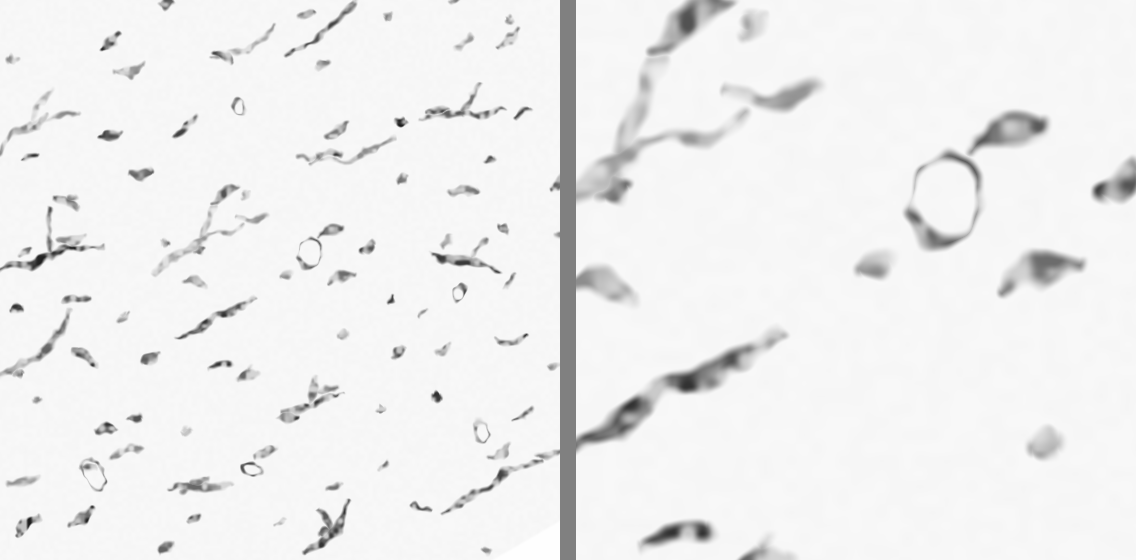
Left: the whole. Right: its middle third, enlarged.
Write a WebGL 2 fragment shader that draws this texture.

```glsl
#version 300 es
precision highp float;
// Scattered stained capillaries: ragged grey strokes, forks and rings on pale paper.

uniform vec2 u_resolution;
out vec4 fragColor;

const float PAPER = 0.968;
const float BARE_GLASS = 0.995;
const float GRAIN = 0.012;
const float EDGE = 0.0036;          // softness of stroke borders
const float MAIN_ANGLE = 0.42;      // prevailing direction, radians
const float ANGLE_SPREAD = 0.75;
const float OUTLIER_SHARE = 0.2;    // strokes that leave that direction
const float RAGGEDNESS = 0.007;
const float MOTTLE_SCALE = 115.0;

const float LONG_CELLS = 4.0;
const float LONG_SHARE = 0.85;
const vec2 LONG_HALF_LENGTH = vec2(0.045, 0.105);
const float LONG_WIDTH = 0.0062;
const float FORK_SHARE = 0.45;

const float SHORT_CELLS = 9.5;
const float SHORT_SHARE = 0.8;
const vec2 SHORT_HALF_LENGTH = vec2(0.005, 0.027);
const float SHORT_WIDTH = 0.0072;

const float RING_CELLS = 3.0;
const float RING_SHARE = 0.5;
const vec2 RING_RADIUS = vec2(0.012, 0.032);

vec4 hash4(vec2 p) {
    vec4 q = fract(p.xyxy * vec4(0.1031, 0.1030, 0.0973, 0.1099));
    q += dot(q, q.wzxy + 33.33);
    return fract((q.xxyz + q.yzzw) * q.zywx);
}

float noise(vec2 p) {
    vec2 i = floor(p), f = fract(p);
    f = f * f * (3.0 - 2.0 * f);
    float low = mix(hash4(i).x, hash4(i + vec2(1, 0)).x, f.x);
    float high = mix(hash4(i + vec2(0, 1)).x, hash4(i + vec2(1, 1)).x, f.x);
    return mix(low, high, f.y);
}

vec2 turn(vec2 p, float angle) {
    float c = cos(angle), s = sin(angle);
    return vec2(c * p.x + s * p.y, c * p.y - s * p.x);
}

float soften(float d) {
    float edge = max(EDGE, 1.0 / min(u_resolution.x, u_resolution.y));
    return 1.0 - smoothstep(-edge, edge, d);
}

// Bent, wavering stroke of uneven width, centred on the origin.
float stroke(vec2 p, float angle, float halfLength, float bend, float width, float seed) {
    vec2 q = turn(p, angle);
    float t = clamp(q.x, -halfLength, halfLength);
    float u = t / halfLength;
    float waver = noise(vec2(t * 28.0, seed)) - 0.5;
    float spine = halfLength * (bend * u * u + 0.22 * waver);
    float swell = 0.45 + 1.0 * noise(vec2(t * 48.0, seed + 7.3));
    float radius = width * swell * (1.0 - 0.5 * u * u);
    return soften(length(q - vec2(t, spine)) - radius);
}

// One jittered layer of strokes, some with a side branch.
float vessels(vec2 p, float cells, float share, vec2 lengths, float width, float forks, float seed) {
    float ink = 0.0;
    vec2 home = floor(p * cells);
    for (int y = -1; y <= 1; y++)
    for (int x = -1; x <= 1; x++) {
        vec2 cell = home + vec2(x, y);
        vec4 a = hash4(cell + seed);
        vec4 b = hash4(cell + seed + 41.7);
        if (a.z > share) continue;
        vec2 q = p - (cell + 0.1 + 0.8 * a.xy) / cells;
        float angle = MAIN_ANGLE + (a.w - 0.5) * ANGLE_SPREAD;
        if (b.x < OUTLIER_SHARE) angle += mix(-1.5, 0.9, b.y);
        float halfLength = mix(lengths.x, lengths.y, b.z);
        float depth = mix(0.4, 1.0, b.w);
        float bend = (b.y - 0.5) * 0.75;
        float id = a.x * 90.0;
        ink = max(ink, depth * stroke(q, angle, halfLength, bend, width, id));
        if (a.y < forks) {
            float branchAngle = angle + mix(0.6, 1.3, b.w);
            float reach = 0.42 * halfLength;
            vec2 root = reach * vec2(cos(branchAngle), sin(branchAngle));
            ink = max(ink, 0.8 * depth * stroke(q - root, branchAngle, reach, bend, width * 0.85, id + 19.0));
        }
    }
    return ink;
}

// Sparse vessels cut across, seen as broken oval outlines.
float rings(vec2 p) {
    vec2 cell = floor(p * RING_CELLS);
    vec4 h = hash4(cell + 83.0);
    vec4 k = hash4(cell + 127.0);
    if (h.z > RING_SHARE) return 0.0;
    vec2 q = turn(p - (cell + 0.2 + 0.6 * h.xy) / RING_CELLS, k.x * 3.0);
    q.y *= mix(1.1, 1.9, k.y);
    float wall = 0.0055 * noise(p * 60.0 + 5.0);
    return 0.75 * soften(abs(length(q) - mix(RING_RADIUS.x, RING_RADIUS.y, h.w)) - wall);
}

void main() {
    vec2 p = gl_FragCoord.xy / min(u_resolution.x, u_resolution.y);
    vec2 ragged = vec2(noise(p * 85.0), noise(p * 85.0 + 31.0)) - 0.5;
    vec2 q = p + RAGGEDNESS * ragged;

    float ink = vessels(q, LONG_CELLS, LONG_SHARE, LONG_HALF_LENGTH, LONG_WIDTH, FORK_SHARE, 11.0);
    ink = max(ink, vessels(q, SHORT_CELLS, SHORT_SHARE, SHORT_HALF_LENGTH, SHORT_WIDTH, 0.12, 59.0));
    ink = max(ink, rings(q));

    // Uneven stain: dark clots in a paler body.
    float mottle = 0.65 * noise(p * MOTTLE_SCALE) + 0.35 * noise(p * MOTTLE_SCALE * 0.45 + 9.0);
    ink *= mix(0.22, 0.95, smoothstep(0.2, 0.82, mottle));

    // Tissue border in the lower right corner, then fine paper grain.
    float outside = smoothstep(-0.003, 0.003, dot(p - vec2(0.94, 0.035), vec2(0.5, -0.86)));
    float paper = PAPER + GRAIN * (noise(p * 130.0 + 3.0) - 0.5);
    float grey = mix(paper * (1.0 - ink), BARE_GLASS, outside);
    fragColor = vec4(vec3(grey), 1.0);
}
```
